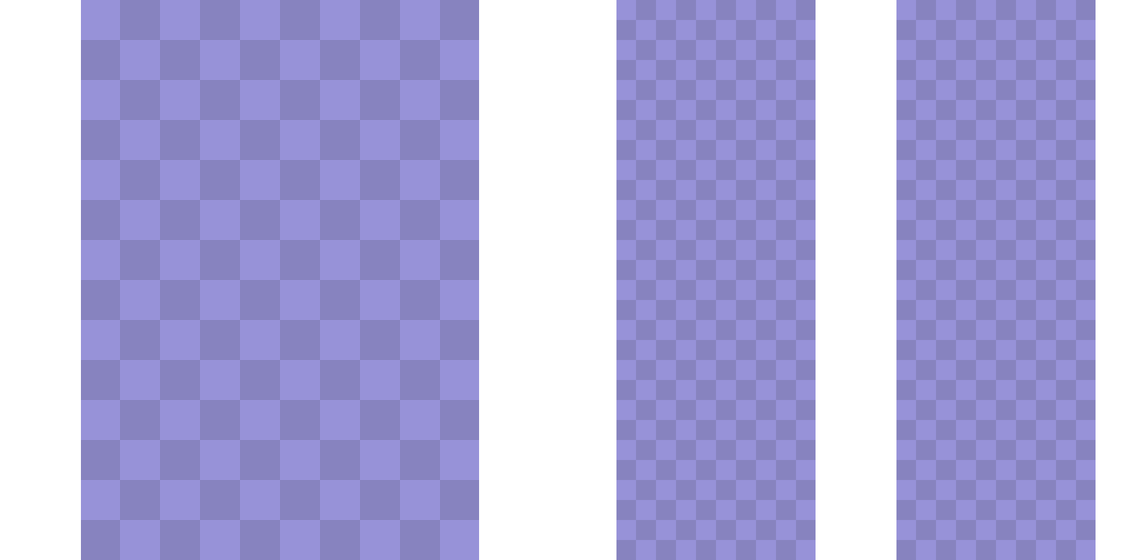
Left, the tile; right, the same tile 2 across and 2 down.
Reproduce this pattern procedurally as a WebGL 1 fragment shader.

```glsl
precision highp float;

// A two-tone violet checkerboard panel, ten cells wide and fourteen high,
// centred between plain white margins. Two smoothed square waves are
// multiplied for the checks; a box edge trims the panel at both sides.

uniform vec2 u_resolution;

const float CELLS_DOWN = 14.0;
const float PANEL_HALF_WIDTH = 0.3555;
const vec3 LIGHT_VIOLET = vec3(0.592, 0.573, 0.847);
const vec3 DARK_VIOLET = vec3(0.529, 0.514, 0.749);
const vec3 MARGIN_WHITE = vec3(1.0);

// +1 in even cells and -1 in odd ones, ramping across one pixel at each edge.
float squareWave(float x, float pixel) {
  float signedEdge = 0.5 - abs(mod(x + 0.5, 2.0) - 1.0);
  return clamp(2.0 * signedEdge / pixel, -1.0, 1.0);
}

// 1 on light checks, 0 on dark ones.
float checker(vec2 cell, vec2 pixel) {
  float wave = squareWave(cell.x, pixel.x) * squareWave(cell.y, pixel.y);
  return 0.5 + 0.5 * wave;
}

// 1 inside a centred vertical band, 0 outside.
float bandMask(float x, float halfWidth, float pixel) {
  return clamp(0.5 + (halfWidth - abs(x)) / pixel, 0.0, 1.0);
}

void main() {
  vec2 pixel = 1.0 / u_resolution;
  vec2 uv = gl_FragCoord.xy * pixel;
  float fromCentre = uv.x - 0.5;

  // Columns count outward from the centre, rows upward from the bottom.
  vec2 cell = vec2(fromCentre, uv.y) * CELLS_DOWN;
  float light = checker(cell, pixel * CELLS_DOWN);
  vec3 panel = mix(DARK_VIOLET, LIGHT_VIOLET, light);

  float inside = bandMask(fromCentre, PANEL_HALF_WIDTH, pixel.x);
  gl_FragColor = vec4(mix(MARGIN_WHITE, panel, inside), 1.0);
}
```
